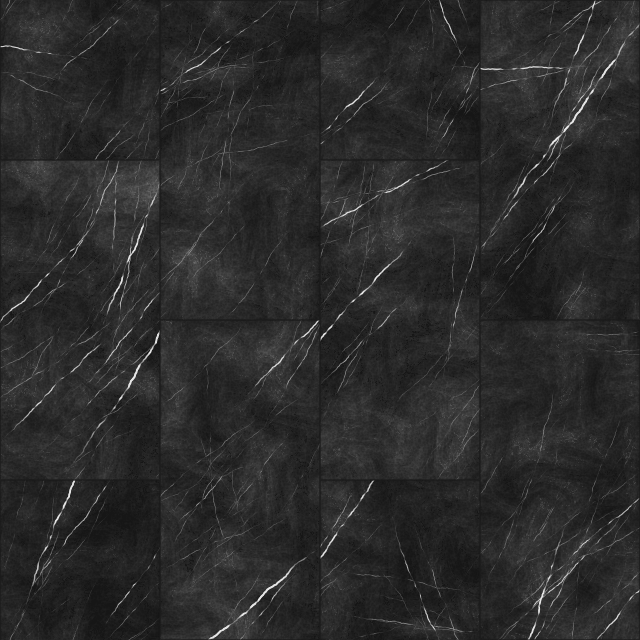
Reproduce this texture procedurally as a WebGL 1 fragment shader.

```glsl
precision highp float;
// Polished black marble: four columns of 1:2 slabs in a half-drop bond, thin dark seams.
// Each slab gets its own clouds (warped layered sines), cellular mottling and
// families of fine, tapered, broken white veins that stop at the slab edge.
uniform vec2 u_resolution;

float hash(vec2 p) {
  vec3 q = fract(p.xyx * 0.1031);
  q += dot(q, q.yzx + 33.33);
  return fract((q.x + q.y) * q.z);
}

vec2 hash2(vec2 p) {
  return vec2(hash(p), hash(p + 47.3));
}

// Distances to the nearest and second nearest cell point
vec2 cellular(vec2 p) {
  vec2 cell = floor(p), f = p - cell, nearest = vec2(8.0);
  for (int y = -1; y <= 1; y++) {
    for (int x = -1; x <= 1; x++) {
      vec2 o = vec2(float(x), float(y));
      float d = length(o + hash2(cell + o) - f);
      nearest = d < nearest.x ? vec2(d, nearest.x) : vec2(nearest.x, min(nearest.y, d));
    }
  }
  return nearest;
}

// Sine octaves, each turned and bent by the one before
float clouds(vec2 p) {
  float sum = 0.0, amp = 0.5;
  for (int i = 0; i < 8; i++) {
    p = mat2(0.8, 0.6, -0.6, 0.8) * p * 1.75 + 1.7;
    p += 0.6 * sin(p.yx * 1.3);
    sum += amp * sin(p.x) * sin(p.y + 0.6);
    amp *= 0.74;
  }
  return sum;
}

// Zigzag with uneven spacing, for the kinks of a crack
float zigzag(float s, float phase) {
  return asin(0.98 * sin(s + phase + 1.3 * sin(s * 0.43 + phase * 2.0)));
}

// Vein light: x = crisp line, y = soft halo
vec2 veins(vec2 p, vec2 slab, float px) {
  vec2 light = vec2(0.0);
  for (int i = 0; i < 35; i++) {
    float family = floor(float(i) / 5.0), strand = mod(float(i), 5.0);
    vec2 familySeed = slab * 31.0 + family * 7.0 + 3.0;
    vec2 seed = familySeed + vec2(strand * 113.0, strand * 59.0);

    // Most families rise to the right; every third runs freely
    float angle = mix(0.5, 1.25, hash(familySeed + 5.0));
    if (mod(family, 3.0) > 1.5) angle = mix(-0.2, 2.0, hash(familySeed + 9.0));
    angle += (hash(seed + 2.0) - 0.5) * min(strand, 1.0) * 0.6;
    vec2 centre = hash2(familySeed) * vec2(1.0, 2.0);
    centre += (hash2(seed + 6.0) - 0.5) * vec2(0.25, 0.4) * strand;

    // The first strand leads, the second forks from it, the others are faint
    float power = hash(familySeed + 13.0);
    float strength = 0.08 + 0.25 * hash(seed + 13.0);
    if (strand < 1.5) strength = (0.25 + 0.75 * power * power) * (1.0 - 0.4 * strand);
    float reach = 0.14 + 0.5 * hash(seed + 17.0) + 0.55 * strength;

    // Position along and across the kinked strand
    vec2 dir = vec2(cos(angle), sin(angle)), d = p - centre;
    float s = dot(d, dir), phase = 40.0 * hash(seed + 21.0);
    float t = dot(d, vec2(-dir.y, dir.x));
    t += 0.010 * sin(s * 5.0 + phase) + 0.0050 * zigzag(s * 17.0, phase)
       + 0.0018 * zigzag(s * 53.0, phase * 3.0) + 0.0008 * zigzag(s * 170.0, phase);

    float taper = 1.0 - smoothstep(0.3, 1.0, abs(s) / reach);
    float swell = zigzag(s * 14.0, phase * 2.0) + 0.8 * zigzag(s * 61.0, phase);
    float broken = smoothstep(-1.2, 1.2, swell + 0.7 * strength);
    float halfWidth = (0.0016 + 0.0048 * strength * strength) * (0.45 + 0.55 * broken) * (0.4 + 0.6 * taper);
    float line = clamp((halfWidth - abs(t)) / px + 0.5, 0.0, 1.0) * min(1.0, 2.0 * halfWidth / px);
    light.x = max(light.x, line * taper * (0.3 + 0.7 * broken) * (0.42 + 0.75 * strength));
    light.y += taper * strength * exp(-abs(t) * 20.0);
  }
  return light;
}

void main() {
  vec2 grid = gl_FragCoord.xy / u_resolution * 4.0;
  float px = 4.0 / u_resolution.y;

  // Slabs are two units tall, even columns shifted by half a slab
  float column = floor(grid.x);
  float y = grid.y + 1.0 - mod(column, 2.0);
  vec2 slab = vec2(column, mod(floor(y / 2.0), 2.0));
  vec2 p = vec2(fract(grid.x), mod(y, 2.0));
  vec2 stone = p + hash2(slab + 71.0) * 40.0;

  // Clouded, mottled ground with coarse and fine grain
  float broad = clouds(stone * 1.1);
  float fine = clouds(stone.yx * 4.0 + 11.0);
  float tone = 0.36 * broad + 0.30 * fine + 0.25 * (hash(slab + 91.0) - 0.5);
  tone += 0.08 * sin(stone.x * 2.1 + 1.5 * sin(stone.y * 1.7));
  tone += 0.26 * (cellular(stone * 24.0 + 1.5 * fine).x - 0.45);
  tone += 0.30 * (cellular(stone * 62.0).x - 0.45);
  float shade = 0.157 * exp(tone);

  // Hairline crazing, pale or dark by patch
  vec2 cracked = cellular(stone * 7.0 + vec2(broad, fine));
  float hairline = 1.0 - smoothstep(0.0, 0.03 + px * 3.0, cracked.y - cracked.x);
  shade += hairline * (0.09 * smoothstep(0.1, 0.5, fine) - 0.05 * smoothstep(0.0, 0.4, -broad));

  // Veins over their halo
  vec2 light = veins(p, slab, px);
  shade += 0.024 * min(light.y, 1.5) * (0.6 + fine);
  shade = mix(max(shade, 0.085), 0.9, min(light.x, 1.0));

  // Seam with a faint shadow
  vec2 border = min(p, vec2(1.0, 2.0) - p);
  float edge = min(border.x, border.y);
  shade *= 1.0 - 0.1 * exp(-edge * 90.0);
  shade = mix(shade, 0.1, 0.75 * clamp((0.005 - edge) / px + 0.5, 0.0, 1.0));

  gl_FragColor = vec4(vec3(shade), 1.0);
}
```
